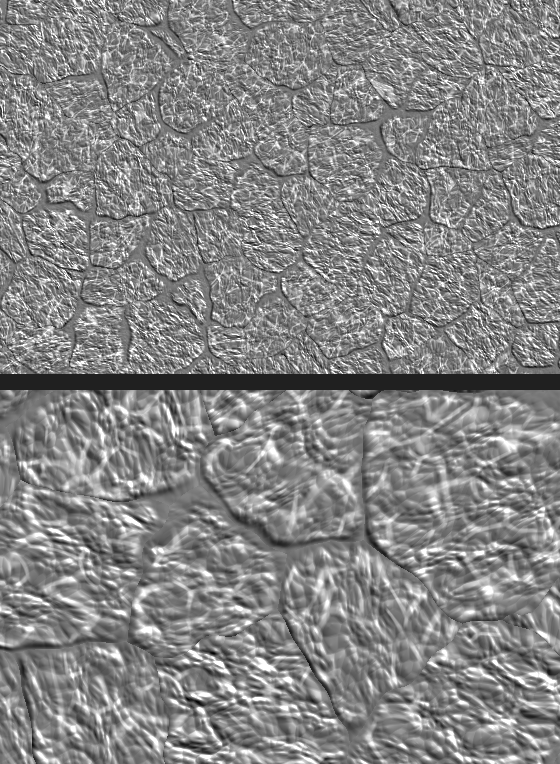
Top, the full canvas; bottom, a detail of the centre.
Give the GLSL for this texture map, as a WebGL 2 fragment shader.

```glsl
#version 300 es
precision highp float;

uniform vec2 u_resolution;
out vec4 outColor;

// Layout, in units of the canvas height
const vec2 STONES_PER_UNIT = vec2(6.5, 7.9);
const float JITTER = 0.76;
const float SIZE_VARIATION = 0.010;
const float CORNER_SHARPNESS = 190.0;
const float GAP_MIN = -0.003;
const float GAP_RANGE = 0.014;

// Surface
const vec2 LIGHT_DIR = vec2(0.555, 0.832);
const vec2 GRAIN_STRETCH = vec2(0.76, 1.12);
const float GRAIN_FREQUENCY = 36.0;
const float EMBOSS_STEP = 0.0013;
const float CRACK_FREQUENCY = 10.0;
const float VEIN_FREQUENCY = 33.0;

// Tones
const float STONE_TONE = 0.465;
const float MORTAR_TONE = 0.475;
const float RELIEF = 0.125;
const float FLECK = 0.075;
const float CRACK_LIGHT = 0.22;
const float VEIN_LIGHT = 0.26;
const float RIM_SHADOW = 0.27;
const float RIM_LIGHT = 0.22;

vec2 hash2(vec2 p) {
  vec3 q = fract(p.xyx * vec3(0.1031, 0.1030, 0.0973));
  q += dot(q, q.yzx + 33.33);
  return fract((q.xx + q.yz) * q.zy);
}

vec2 noise2(vec2 p) {
  vec2 i = floor(p), f = fract(p);
  f = f * f * (3.0 - 2.0 * f);
  vec2 low = mix(hash2(i), hash2(i + vec2(1, 0)), f.x);
  vec2 high = mix(hash2(i + vec2(0, 1)), hash2(i + vec2(1, 1)), f.x);
  return mix(low, high, f.y);
}

// Distances to the nearest and second nearest cell points
vec2 cellular(vec2 p) {
  vec2 base = floor(p), nearest = vec2(8.0);
  for (int y = -1; y <= 1; y++)
    for (int x = -1; x <= 1; x++) {
      vec2 cell = base + vec2(x, y);
      float d = length(cell + hash2(cell) - p);
      nearest = vec2(min(nearest.x, d), min(nearest.y, max(nearest.x, d)));
    }
  return nearest;
}

// Bright line along the cell borders
float border(vec2 p, float width) {
  vec2 reach = cellular(p);
  return 1.0 - smoothstep(0.2 * width, width, reach.y - reach.x);
}

// Stone centre in xy, size weight in z
vec3 stoneSeed(vec2 cell) {
  vec2 offset = 0.5 + JITTER * (hash2(cell + 17.0) - 0.5);
  offset.x += 0.5 * mod(cell.y, 2.0);
  return vec3((cell + offset) / STONES_PER_UNIT, SIZE_VARIATION * hash2(cell + 91.0).x);
}

float weightedDistance(vec2 p, vec3 seed) {
  vec2 d = p - seed.xy;
  return dot(d, d) - seed.z;
}

// Outward edge normal in xy, rounded distance to the joint in z
vec3 stoneEdge(vec2 p, out vec2 id) {
  vec2 base = floor(p * STONES_PER_UNIT);
  float best = 1e3;
  for (int y = -2; y <= 2; y++)
    for (int x = -2; x <= 2; x++) {
      vec2 cell = base + vec2(x, y);
      float d = weightedDistance(p, stoneSeed(cell));
      if (d < best) { best = d; id = cell; }
    }
  vec2 centre = stoneSeed(id).xy, normal = vec2(0.0);
  float total = 1e-9;
  for (int y = -2; y <= 2; y++)
    for (int x = -2; x <= 2; x++) {
      vec2 cell = base + vec2(x, y);
      if (cell == id) continue;
      vec3 seed = stoneSeed(cell);
      vec2 apart = seed.xy - centre;
      float span = max(length(apart), 0.01);
      float d = (weightedDistance(p, seed) - best) / (2.0 * span);
      float weight = exp(-CORNER_SHARPNESS * d);
      total += weight;
      normal += weight * apart / span;
    }
  return vec3(normal / total, -log(total) / CORNER_SHARPNESS);
}

float rockHeight(vec2 q) {
  q += 0.012 * (noise2(q * 45.0) - 0.5);
  float height = 0.0, frequency = GRAIN_FREQUENCY, slope = 0.5;
  for (int i = 0; i < 3; i++) {
    height += slope * cellular(q * frequency + 7.3 * float(i)).x / frequency;
    frequency *= 1.9;
    slope *= 1.4;
  }
  return height;
}

void main() {
  vec2 p = gl_FragCoord.xy / u_resolution.y + 3.0;

  // Wavy stone outlines and uneven joints
  vec2 warped = p + 0.036 * (noise2(p * 10.0) - 0.5) + 0.011 * (noise2(p * 38.0) - 0.5);
  vec2 id;
  vec3 joint = stoneEdge(warped, id);
  float gap = noise2(p * 9.0 + 40.0).x;
  float edge = joint.z - GAP_MIN - GAP_RANGE * gap * gap;
  float stone = smoothstep(-0.003, 0.006, edge);

  // Embossed grain, turned differently on each stone
  vec2 trait = hash2(id + 53.0);
  float angle = 6.2832 * trait.x;
  mat2 turn = mat2(cos(angle), sin(angle), -sin(angle), cos(angle));
  vec2 q = GRAIN_STRETCH * (turn * p) + 5.0 * trait + 20.0;
  vec2 stepQ = GRAIN_STRETCH * (turn * LIGHT_DIR) * EMBOSS_STEP;
  float slope = (rockHeight(q + stepQ) - rockHeight(q - stepQ)) / (2.0 * EMBOSS_STEP);
  vec2 patches = noise2(p * 19.0 + 11.0);
  vec2 specks = noise2(p * 62.0 + 5.0);
  slope *= mix(0.25, 0.65 + 0.25 * trait.y + 0.5 * patches.x, stone);
  float lit = max(slope, 0.0);
  float tone = mix(MORTAR_TONE, STONE_TONE, stone) + RELIEF * slope + FLECK * lit * lit;

  // Bright broken fractures and short fine veins
  vec2 bent = q + 0.016 * noise2(q * 30.0);
  float crack = border(bent * CRACK_FREQUENCY, 0.08);
  float vein = border(bent * VEIN_FREQUENCY, 0.20);
  tone += CRACK_LIGHT * crack * stone * smoothstep(0.45, 0.75, patches.y);
  tone += VEIN_LIGHT * vein * stone * smoothstep(0.35, 0.65, specks.x);

  // Broken shadowed outline and lit lip
  float facing = dot(joint.xy, LIGHT_DIR);
  float outline = exp(-pow(edge / 0.0032, 2.0));
  float lip = exp(-pow((edge - 0.007) / 0.0032, 2.0));
  tone -= RIM_SHADOW * outline * (0.1 + smoothstep(-0.1, 0.9, -facing)) * (0.6 + 0.6 * specks.y);
  tone += RIM_LIGHT * lip * patches.x * (0.35 + 0.65 * abs(facing));

  outColor = vec4(vec3(clamp(tone, 0.0, 1.0)), 1.0);
}
```
